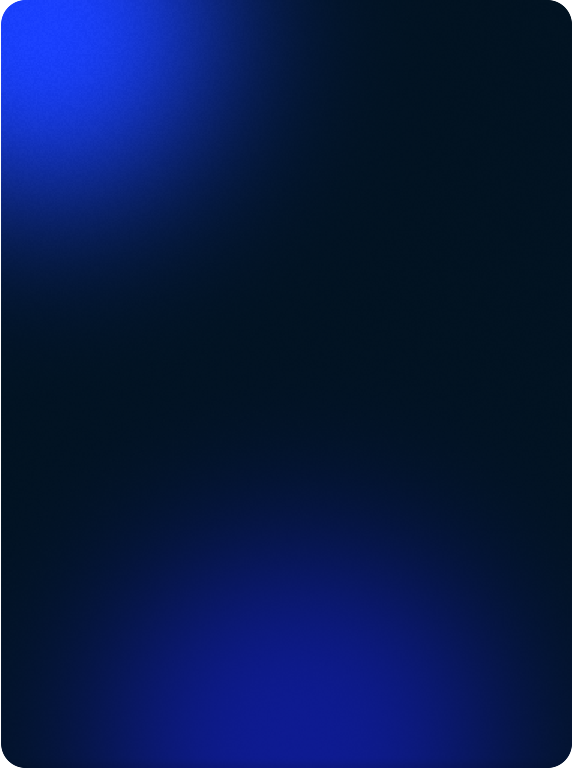
This background is drawn by a Shadertoy shader. Its source:

```glsl
float hash(vec2 p) {
    vec3 q = fract(vec3(p.xyx) * 0.1031);
    q += dot(q, q.yzx + 33.33);
    return fract((q.x + q.y) * q.z);
}

// Soft radial falloff around a center
float glow(vec2 p, vec2 center, float radius, float power) {
    return exp(-pow(length(p - center) / radius, power));
}

float roundedBox(vec2 p, vec2 halfSize, float radius) {
    vec2 q = abs(p) - halfSize + radius;
    return length(max(q, 0.0)) + min(max(q.x, q.y), 0.0) - radius;
}

void mainImage(out vec4 fragColor, in vec2 fragCoord) {
    vec2 p = fragCoord / iResolution.y;
    vec2 canvas = vec2(iResolution.x / iResolution.y, 1.0);

    vec3 navy = vec3(0.006, 0.073, 0.131);
    vec3 electricBlue = vec3(0.102, 0.252, 1.0);
    vec3 indigo = vec3(0.055, 0.105, 0.570);

    // Glows in the upper left corner and along the bottom
    float cornerGlow = glow(p, vec2(0.050, 0.972), 0.247, 2.4);
    vec3 color = navy;
    color = mix(color, indigo, glow(p, vec2(0.388, 0.030), 0.278, 2.6));
    color = mix(color, electricBlue, cornerGlow);

    // Slight darkening at the bottom edge
    color *= 1.0 - 0.10 * smoothstep(0.015, 0.0, p.y);

    // Fine grain, stronger in the bright corner
    color += (hash(floor(p * 512.0)) - 0.5) * (0.005 + 0.02 * cornerGlow);

    // White outside the rounded card, with a thin gap on the left
    vec2 gap = vec2(0.0007, 0.0);
    float d = roundedBox(p - 0.5 * canvas - gap, 0.5 * canvas - gap, 0.032);
    float pixel = 1.0 / iResolution.y;
    color = mix(color, vec3(1.0), smoothstep(-0.5 * pixel, 0.5 * pixel, d));

    fragColor = vec4(color, 1.0);
}
```
